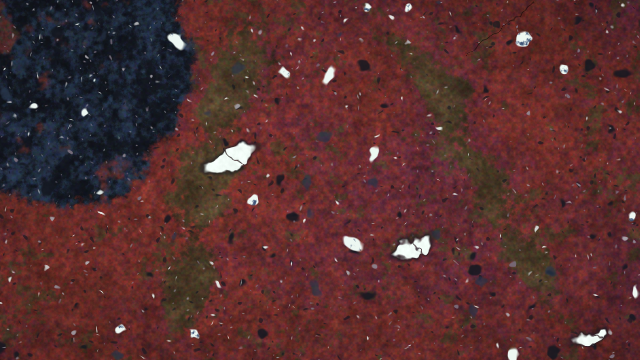
This texture is drawn by a WebGL 2 fragment shader. Its source:

```glsl
#version 300 es
precision highp float;
// Red mineral section: mottled ground, olive veins, a dark blue inclusion and pale grains.
// Layered value noise gives the ground; warped ellipses and jittered cells give the rest.
// All lengths are fractions of the canvas height.
#define RED vec3(0.435, 0.180, 0.155)
#define PURPLE vec3(0.345, 0.150, 0.215)
#define OLIVE vec3(0.275, 0.230, 0.150)
#define INK vec3(0.075, 0.090, 0.125)
#define STEEL vec3(0.150, 0.205, 0.290)
#define LILAC vec3(0.470, 0.420, 0.480)
#define WHITE vec3(0.930, 0.970, 0.950)
#define INCLUSION_RADIUS 0.415
#define GRAIN_CONTRAST 0.55
#define SPECK_DENSITY 0.30

uniform vec2 u_resolution;
out vec4 fragColor;

vec3 hash3(vec2 p) {
  vec3 q = fract(p.xyx * vec3(0.1031, 0.1030, 0.0973));
  q += dot(q, q.yxz + 33.33);
  return fract((q.xxy + q.yzz) * q.zyx);
}

vec3 noise3(vec2 p) {
  vec2 i = floor(p), f = fract(p);
  f = f * f * (3.0 - 2.0 * f);
  return mix(mix(hash3(i), hash3(i + vec2(1, 0)), f.x),
             mix(hash3(i + vec2(0, 1)), hash3(i + vec2(1, 1)), f.x), f.y);
}

vec3 fbm3(vec2 p) {
  vec3 sum = vec3(0.0);
  float amp = 0.533;
  for (int i = 0; i < 4; i++) {
    sum += amp * noise3(p);
    p = mat2(1.6, 1.2, -1.2, 1.6) * p + 11.3;
    amp *= 0.5;
  }
  return sum;
}

vec2 turn(vec2 p, float a) {
  float c = cos(a), s = sin(a);
  return vec2(c * p.x + s * p.y, c * p.y - s * p.x);
}

float ellipse(vec2 p, vec2 r) {
  return (length(p / r) - 1.0) * min(r.x, r.y);
}

float fill(float d, float soft) { return 1.0 - smoothstep(-soft, soft, d); }

// Nearest jittered spot: x is signed distance, y a random tint
vec2 scatter(vec2 p, float cell, float density, float radius, float seed) {
  vec2 g = p / cell, base = floor(g), best = vec2(1.0, 0.0);
  for (int y = -1; y <= 1; y++)
    for (int x = -1; x <= 1; x++) {
      vec2 id = base + vec2(x, y);
      vec3 h = hash3(id + seed), k = hash3(id + seed + 57.0);
      if (h.z > density) continue;
      vec2 q = turn((g - id - h.xy) * cell, k.x * 3.14);
      float r = radius * (0.5 + 0.8 * k.z * k.z);
      float d = ellipse(q, r * vec2(1.0 + 0.5 * k.y, 1.0 - 0.35 * k.y));
      if (d < best.x) best = vec2(d, k.y);
    }
  return best;
}

void main() {
  vec2 p = gl_FragCoord.xy / u_resolution.y;
  float aspect = u_resolution.x / u_resolution.y, px = 0.8 / u_resolution.y;
  vec3 broad = fbm3(p * 4.0 + 3.0), mid = fbm3(p * 17.0), fine = fbm3(p * 75.0);
  vec2 jag = p + (noise3(p * 65.0 + 5.0).xy - 0.5) * 0.011;
  vec2 bent = p + (broad.xy - 0.5) * 0.16 + (mid.xy - 0.5) * 0.09;

  // Ground: red drifting to purple at the right, with brown mottling
  float purple = 0.28 + 0.28 * (p.x / aspect - 0.5) + 1.3 * (broad.z - 0.5) + 1.5 * (fine.x - 0.5);
  vec3 col = mix(RED, PURPLE, clamp(purple, 0.0, 1.0));
  col = mix(col, OLIVE, 0.75 * smoothstep(0.58, 0.70, 0.6 * mid.z + 0.4 * fine.z));

  // Olive veins: two slanting chains of warped ellipses
  float vein = 1.0;
  for (int i = 0; i < 6; i++) {
    float j = float(i % 3), side = float(i / 3);
    vec2 c = mix(vec2(0.64, 0.75) - j * vec2(0.07, 0.28),
                 vec2(1.20, 0.73) + j * vec2(0.14, -0.24), side);
    vec2 q = turn(bent - c, mix(1.25, -1.0, side));
    vein = min(vein, ellipse(q, vec2(0.16 - 0.02 * j, mix(0.075, 0.045, side))));
  }
  vec3 moss = OLIVE * (0.65 + 0.7 * mid.y);
  col = mix(col, moss, 0.9 * fill(vein + (fine.y - 0.5) * 0.05, 0.014));

  // Dark inclusion, pierced by remnants of the ground
  float rim = length(bent - vec2(0.10, 0.85)) - INCLUSION_RADIUS;
  float inside = fill(rim + (fine.z - 0.5) * 0.05, 0.018);
  float remnant = smoothstep(0.60, 0.70, 0.55 * mid.x + 0.45 * broad.y);
  vec3 slate = mix(INK, STEEL, smoothstep(0.38, 0.68, 0.5 * (mid.y + fine.x)));
  col = mix(col, slate, inside * (1.0 - 0.7 * remnant));

  // Fine tonal grain and darkened corners
  col *= 1.0 + GRAIN_CONTRAST * (fine.y - 0.5) + 0.35 * (mid.x - 0.5);
  col *= 1.0 + 0.28 * (noise3(p * 170.0) - 0.5);
  vec2 v = p / vec2(aspect, 1.0) - 0.5;
  col *= 1.07 - 0.55 * dot(v, v);

  // Dark pits, steel spots and one hairline scratch
  vec2 pit = scatter(jag, 0.12, 0.38, 0.014, 11.0);
  vec2 dot1 = scatter(jag, 0.036, 0.28, 0.005, 23.0);
  vec2 spot = scatter(jag, 0.15, 0.32, 0.014, 37.0);
  col = mix(col, INK, 0.85 * fill(pit.x, 0.004));
  col = mix(col, INK, 0.65 * fill(dot1.x, 0.002));
  col = mix(col, STEEL, 0.65 * fill(spot.x, 0.004));
  vec2 line = turn(jag - vec2(1.39, 0.92), 0.65);
  col *= 1.0 - 0.5 * fill(max(abs(line.y) - 0.001, abs(line.x) - 0.12), 0.0015);

  // Pale specks in three sizes, tinted from lilac to white
  vec2 dust = scatter(jag, 0.024, SPECK_DENSITY * (0.6 + 0.5 * inside), 0.0024, 41.0);
  vec2 speck = scatter(jag, 0.065, SPECK_DENSITY, 0.0052, 53.0);
  vec2 chip = scatter(jag, 0.21, SPECK_DENSITY, 0.019, 71.0);
  col = mix(col, mix(LILAC, WHITE, dust.y * dust.y), 0.75 * fill(dust.x, px));
  col = mix(col, mix(LILAC, WHITE, smoothstep(0.0, 0.8, speck.y)), 0.9 * fill(speck.x, px));
  vec3 chipTint = mix(STEEL * 1.6, WHITE, smoothstep(0.25, 0.55, fine.x + 0.3 * chip.y));
  col = mix(col, chipTint, fill(chip.x, px * 1.3));

  // Large white grains with a dark rim and a cleft
  for (int i = 0; i < 3; i++) {
    float k = float(i);
    vec2 c = fract(vec2(0.36, 0.56) + k * vec2(0.28, 0.75)) * vec2(aspect, 1.0);
    vec2 q = turn(jag + (mid.xy - 0.5) * 0.05 - c, 0.35 - 0.05 * k);
    float d = ellipse(q, vec2(0.066, 0.025) * (1.0 - 0.2 * k));
    col = mix(col, INK, 0.6 * fill(d - 0.006, 0.006));
    d = max(d, 0.0014 - abs(q.x + 0.6 * q.y - 0.014));
    col = mix(col, WHITE * (0.97 + 0.1 * fine.x), fill(d, px * 1.3));
  }
  fragColor = vec4(clamp(col, 0.0, 1.0), 1.0);
}
```
